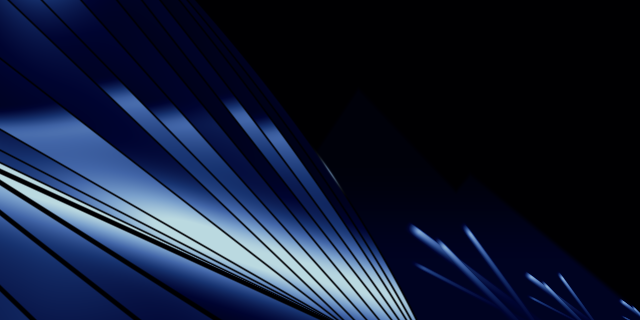
Write a Shadertoy shader that draws this background.

```glsl
// A fan of glossy blue blades sweeping out of the dark, with small distant blades.

const int LINES = 17;
// Fan seams: start on the top edge (positive x) or the left edge (negative depth).
const float SEAM_START[LINES] = float[](0.612, 0.585, 0.56, 0.50, 0.443, 0.365, 0.253, 0.13,
    0.026, -0.182, -0.404, -0.469, -0.508, -0.535, -0.57, -0.664, -0.90);
// Fan seams: x where each one meets the bottom edge.
const float SEAM_END[LINES] = float[](1.302, 1.285, 1.27, 1.247, 1.224, 1.185, 1.146, 1.107,
    1.073, 1.055, 1.04, 1.033, 1.027, 1.018, 0.68, 0.43, 0.104);
// Depth at which a reflection begins on each blade; 2.0 means none.
const float SHEEN_START[LINES] = float[](2.0, 2.0, 0.37, 0.31, 2.0, 0.33, 0.33, 0.26,
    2.0, 0.34, 2.0, 2.0, 2.0, 2.0, 2.0, 2.0, 2.0);
const float EDGE_BULGE = 0.05;
const float THIN_SEAM = 0.0026;
const float THICK_SEAM = 0.0075;
const vec2 GLOW_ORIGIN = vec2(0.0, 0.555);
const vec2 GLOW_DIRECTION = vec2(0.957, 0.290);

const vec3 BLACK = vec3(0.0, 0.0, 0.008);
const vec3 NAVY = vec3(0.0, 0.015, 0.19);
const vec3 COBALT = vec3(0.09, 0.20, 0.44);
const vec3 STEEL = vec3(0.26, 0.40, 0.66);
const vec3 SKY = vec3(0.48, 0.63, 0.80);
const vec3 PALE = vec3(0.73, 0.85, 0.88);

// Maps light from 0 to 1 onto the palette.
vec3 palette(float light) {
    float t = clamp(light, 0.0, 1.0) * 5.0;
    vec3 color = mix(BLACK, NAVY, clamp(t, 0.0, 1.0));
    color = mix(color, COBALT, clamp(t - 1.0, 0.0, 1.0));
    color = mix(color, STEEL, clamp(t - 2.0, 0.0, 1.0));
    color = mix(color, SKY, clamp(t - 3.0, 0.0, 1.0));
    return mix(color, PALE, clamp(t - 4.0, 0.0, 1.0));
}

// Signed distance to a seam, positive on its lower left side.
float seamDistance(vec2 p, int i) {
    float s = SEAM_START[i];
    vec2 start = vec2(max(s, 0.0), max(-s, 0.0));
    vec2 dir = normalize(vec2(SEAM_END[i], 1.0) - start);
    float bulge = EDGE_BULGE * max(0.0, 1.0 - float(i) / 4.0);
    return dot(p - start, vec2(-dir.y, dir.x)) + bulge * 3.2 * p.y * (1.0 - p.y);
}

// Light reflected by one blade of the fan.
float bladeLight(vec2 p, int blade, float across) {
    float n = float(blade);
    float fromAxis = dot(p - GLOW_ORIGIN, vec2(-GLOW_DIRECTION.y, GLOW_DIRECTION.x));
    float glow = exp(-pow(fromAxis / (fromAxis < 0.0 ? 0.122 : 0.115), 2.0));
    if (blade < 12) glow *= mix(0.3, 1.0, smoothstep(0.0, 0.6, p.x));
    if (blade > 13) glow *= 0.65;

    float begin = SHEEN_START[blade] + 0.02 * sin(9.0 * across);
    float sheen = smoothstep(begin - 0.03, begin + 0.07, p.y)
                * exp(-5.0 * max(p.y - begin - 0.04, 0.0));
    if (blade == 5) sheen *= 0.25;

    float base = 0.11 + 0.010 * min(n, 9.0) + 0.025 * sin(n * 2.4 + p.y * 5.0);
    if (blade > 13) base += 0.16 - 0.12 * smoothstep(0.1, 0.6, p.x);
    float topSheen = 0.22 * exp(-pow((p.x - 0.12) / 0.16, 2.0) - p.y * 9.0);
    return base + 0.85 * glow + 0.52 * sheen * (1.0 - 0.6 * glow) + topSheen - 0.4 * across;
}

// Ridge with its apex at the given point; slopes are left and right.
float ridge(vec2 p, vec2 apex, vec2 slopes) {
    vec2 d = p - apex;
    return smoothstep(-0.01, 0.02, d.y - max(-d.x * slopes.x, d.x * slopes.y));
}

// Small blades repeated in three shrinking clusters.
float distantBlades(vec2 p) {
    float light = 0.0;
    for (int c = 0; c < 3; c++) {
        float n = float(c);
        float size = 1.0 / (1.0 + 0.65 * n);
        vec2 origin = vec2(1.275 + 0.40 * n - 0.035 * n * n, 0.69 + 0.19 * n - 0.035 * n * n);
        for (int j = 0; j < 4; j++) {
            float k = float(j);
            vec2 head = j == 3 ? vec2(0.01, 0.122) : vec2(0.086 * k, 0.045 * sin(1.57 * k));
            float angle = j == 3 ? 0.48 : 0.64 + 0.15 * k;
            vec2 dir = vec2(cos(angle), sin(angle));
            vec2 q = (p - origin) / size - head;
            float along = dot(q, dir);
            float across = dot(q, vec2(-dir.y, dir.x));
            float body = smoothstep(-0.004, 0.004, across)
                       * (1.0 - smoothstep(0.006, 0.034 - 0.006 * k, across));
            float fade = smoothstep(0.0, 0.05, along) * exp(-6.5 * max(along - 0.05, 0.0));
            light = max(light, body * fade * (j == 3 ? 0.35 : 0.72));
        }
    }
    return light;
}

void mainImage(out vec4 fragColor, in vec2 fragCoord) {
    float pixel = 1.0 / iResolution.y;
    vec2 p = vec2(fragCoord.x * pixel, 1.0 - fragCoord.y * pixel);

    // Distant ridges and blades
    float hills = max(ridge(p, vec2(1.12, 0.273), vec2(1.5, 1.05)),
                      ridge(p, vec2(1.47, 0.54), vec2(1.2, 0.82)));
    float light = hills * (0.035 + 0.10 * smoothstep(0.5, 0.85, p.y)) + distantBlades(p);
    vec3 color = palette(light);

    // Find the blade under this point and its nearest seam
    int blade = -1;
    float across = 0.0;
    float seam = 1.0;
    for (int i = 0; i < LINES; i++) {
        float d = seamDistance(p, i);
        float halfWidth = i > 12 ? THICK_SEAM : THIN_SEAM;
        seam = min(seam, smoothstep(-pixel, pixel, abs(d) - halfWidth));
        if (d > 0.0) {
            blade = i;
            across = d;
        }
    }

    // Foreground fan
    if (blade >= 0) color = palette(bladeLight(p, blade, across));
    color = mix(BLACK, color, seam);

    // Bright rim on the outer edge
    float rim = exp(-pow(seamDistance(p, 0) / 0.003, 2.0) - pow((p.y - 0.54) / 0.04, 2.0));
    fragColor = vec4(color + 0.6 * rim * SKY, 1.0);
}
```
